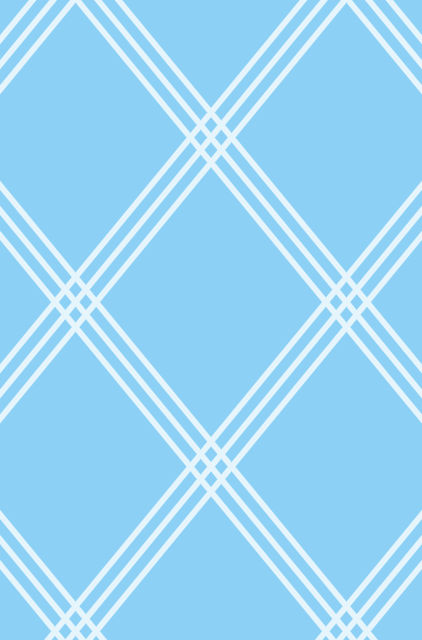
This pattern is drawn by a Shadertoy shader. Its source:

```glsl
// Diagonal lattice of pale triple stripes on a flat sky blue ground.
// Two skewed coordinates repeat once per diamond; each carries three
// parallel bands whose distances are measured in canvas heights.

// Distance from a lattice coordinate to the nearest of its three stripes.
float tripleStripe(float coord) {
    float offset = fract(coord + 0.5) - 0.5;
    float nearest = 1.0;
    for (int i = -1; i <= 1; i++) {
        nearest = min(nearest, abs(offset - 0.076 * float(i)));
    }
    return nearest;
}

void mainImage(out vec4 fragColor, in vec2 fragCoord) {
    // Position relative to the lower central crossing
    vec2 p = (fragCoord - iResolution.xy * vec2(0.5, 0.0)) / iResolution.y;
    p.y -= 0.2708;

    // Diamond width and height, then the two diagonal directions
    vec2 frequency = 1.0 / vec2(0.4232, 0.5143);
    vec2 q = p * frequency;
    float dist = min(tripleStripe(q.x + q.y), tripleStripe(q.x - q.y));

    // Convert to perpendicular distance from the stripe edge
    float edge = (dist - 0.0141) / length(frequency);
    float pixel = 1.0 / iResolution.y;
    float stripe = 1.0 - smoothstep(-0.7 * pixel, 0.7 * pixel, edge);

    vec3 skyBlue = vec3(0.55, 0.82, 0.96);
    vec3 paleBlue = vec3(0.90, 0.96, 0.99);
    fragColor = vec4(mix(skyBlue, paleBlue, stripe), 1.0);
}
```
